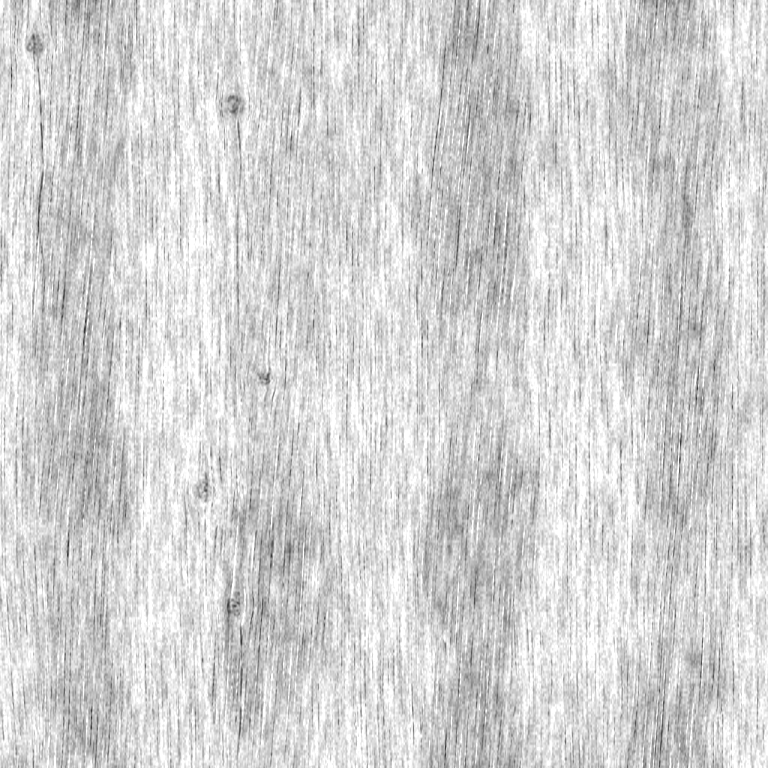
Reproduce this texture map procedurally as a WebGL 1 fragment shader.

```glsl
precision highp float;
// Bleached, weathered wood: fine upright grain, four worn grey bands, knots and cracks.
uniform vec2 u_resolution;

const float LIGHT_TONE = 0.905;
const float DARK_TONE = 0.755;
const float BAND_PERIOD = 0.256;
const float BAND_CENTRE = 0.105;
const float BLOCK_HEIGHT = 0.62;
const float CLOUD_DEPTH = 0.09;
const float FIBRE_CONTRAST = 0.46;
const float PORE_COLUMNS = 128.0;
const float PORE_DEPTH = 0.2;
const float HAIR_DEPTH = 0.12;
const float FLECK_GAIN = 0.16;
const float GRIT = 0.18;
const float BAND_LEAN = 0.07;
const int KNOT_COUNT = 5;
const vec2 KNOT_SIZE = vec2(0.012, 0.015);

float hash(vec2 p) {
  vec3 q = fract(p.xyx * vec3(0.1031, 0.1030, 0.0973));
  q += dot(q, q.yzx + 33.33);
  return fract((q.x + q.y) * q.z);
}

float noise(vec2 p) {
  vec2 i = floor(p), f = fract(p);
  f = f * f * (3.0 - 2.0 * f);
  return mix(mix(hash(i), hash(i + vec2(1.0, 0.0)), f.x),
             mix(hash(i + vec2(0.0, 1.0)), hash(i + 1.0), f.x), f.y);
}

// Thin broken lines, one jittered line to a column
float brokenLines(vec2 q, float columns, float seed) {
  float s = q.x * columns + seed;
  float column = floor(s);
  float shift = 0.5 * (hash(vec2(column, seed)) - 0.5);
  float soft = 0.05 + 0.9 * columns / u_resolution.x;
  float line = 1.0 - smoothstep(0.02, soft, abs(fract(s) - 0.5 - shift));
  float along = q.y + 3.0 * hash(vec2(column, seed + 9.0));
  float presence = smoothstep(0.36, 0.78, noise(vec2(column + 0.5, along * 22.0)));
  float fray = 0.15 + 1.7 * noise(vec2(column * 3.0, along * 230.0));
  return line * presence * fray;
}

// Fibres stretched along y, centred on zero, with dark pores and pale flecks
float grain(vec2 q, float wear) {
  float fibre = 0.38 * noise(q * vec2(185.0, 21.0))
              + 0.36 * noise(q * vec2(310.0, 42.0) + 31.0)
              + 0.26 * noise(q * vec2(460.0, 150.0) + 67.0) - 0.5;
  float pores = brokenLines(q, PORE_COLUMNS, 13.0);
  float hairs = brokenLines(q, PORE_COLUMNS * 1.45, 71.0);
  float flecks = brokenLines(q, PORE_COLUMNS * 1.1, 41.0);
  return FIBRE_CONTRAST * fibre - PORE_DEPTH * pores - HAIR_DEPTH * hairs
       + FLECK_GAIN * flecks * (0.3 + wear);
}

// Darkness of the worn bands; frayed breaks split each one into blocks
float bandWear(vec2 p) {
  float s = (p.x - BAND_CENTRE) / BAND_PERIOD + 0.5;
  float board = floor(s);
  float offset = abs(fract(s) - 0.5) * BAND_PERIOD;
  offset += 0.05 * (noise(p * vec2(14.0, 7.0)) - 0.5)
          + 0.03 * (noise(p * vec2(130.0, 20.0)) - 0.5);
  float band = 1.0 - smoothstep(0.025, 0.085, offset);

  float y = p.y + 0.04 * (noise(p * vec2(140.0, 6.0)) - 0.5);
  float isThird = 1.0 - step(0.5, abs(board - 2.0));
  float isSecond = 1.0 - step(0.5, abs(board - 1.0));
  float phase = fract((y - 0.33 - 0.27 * isThird) / BLOCK_HEIGHT);
  float faded = smoothstep(0.55, 0.92, phase) * (1.0 - smoothstep(0.96, 1.0, phase));
  float lowBlock = mix(0.45, 1.0, smoothstep(0.02, 0.12, y))
                 * mix(1.0, 0.45, smoothstep(0.335, 0.365, y));
  return band * mix(1.0 - 0.5 * faded, lowBlock, isSecond);
}

vec2 knotCentre(float i) {
  float x = 0.305 + 0.045 * sin(2.0944 * (i - 1.0)) - 0.22 * (1.0 - step(0.5, i));
  float y = 0.943 - 0.19 * i + 0.2 * exp(-0.5 * i) * sin(2.0 * i);
  return vec2(x, y);
}

void main() {
  vec2 p = gl_FragCoord.xy / u_resolution;
  float pixel = 1.0 / u_resolution.x;

  // Knots bend the fibres; some trail a long crack below
  vec2 bent = p;
  bent.x += 0.016 * (noise(p * vec2(5.0, 3.0)) - 0.5)
          + 0.003 * (noise(p * vec2(16.0, 9.0)) - 0.5);
  float knotShade = 0.0;
  float crackShade = 0.0;
  for (int k = 0; k < KNOT_COUNT; k++) {
    float i = float(k);
    vec2 d = p - knotCentre(i);
    vec2 e = d / KNOT_SIZE;
    e += 0.5 * (vec2(noise(p * 110.0), noise(p * 110.0 + 19.0)) - 0.5);
    float r = length(e);
    bent.x -= 0.006 * e.x * exp(-0.35 * r * r);

    float inside = 1.0 - smoothstep(0.7, 1.3, r);
    float rings = 0.5 + 0.5 * cos(r * 10.0);
    float core = 1.0 - smoothstep(0.1, 0.55, r);
    float fray = 0.4 + 1.2 * noise(p * vec2(330.0, 260.0));
    knotShade += inside * fray * (0.1 + 0.17 * rings + 0.1 * core);

    float reach = 0.3 * step(1.0, abs(i - 2.5));
    float wander = 0.006 + 0.03 * d.y * d.y + 0.008 * (noise(vec2(i * 7.0, p.y * 14.0)) - 0.5);
    float line = 1.0 - smoothstep(0.0002, 0.0008 + pixel, abs(d.x - wander));
    float span = smoothstep(-reach - 0.02, -reach + 0.06, d.y)
               * (1.0 - smoothstep(-0.025, -0.012, d.y)) * step(0.01, reach);
    crackShade += line * span * (0.05 + 0.45 * noise(vec2(i, p.y * 110.0)));
  }

  // Broad tone: worn bands, clouded patches and short smudges
  float wear = bandWear(p);
  float cloud = 0.55 * noise(p * vec2(9.0, 6.0) + 5.0) + 0.45 * noise(p * vec2(28.0, 18.0)) - 0.5;
  float smudge = smoothstep(0.72, 0.95, noise(bent * vec2(70.0, 42.0) + 43.0));
  float tone = mix(LIGHT_TONE, DARK_TONE, wear) - CLOUD_DEPTH * cloud;
  tone -= smudge * (0.02 + 0.08 * wear);

  // Straight fibres on pale wood, leaning fibres in the bands
  vec2 leaning = vec2(bent.x - BAND_LEAN * p.y, p.y) + 3.0;
  tone += mix(grain(bent, wear), grain(leaning, wear), smoothstep(0.35, 0.45, wear));

  // Crisp grit, slightly drawn out along the grain, and dark marks
  tone += GRIT * (noise(p * vec2(512.0, 300.0) + 0.5) - 0.5);
  tone -= knotShade + crackShade;
  gl_FragColor = vec4(vec3(clamp(tone, 0.22, 1.0)), 1.0);
}
```
